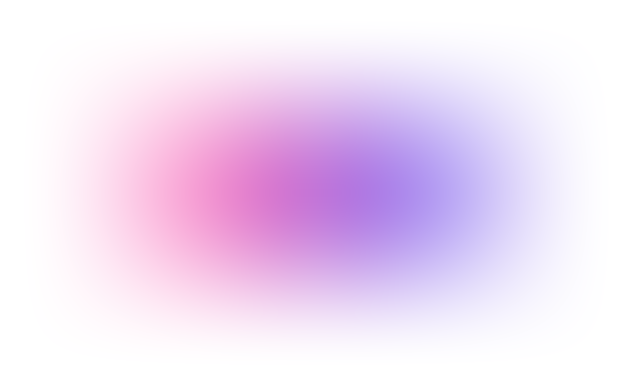
Give the GLSL for this background, as a WebGL 1 fragment shader.

```glsl
precision highp float;
// A soft oval glow on white, blending from pink on the left to violet on the right.

uniform vec2 u_resolution;

// Colours
const vec3 PAPER = vec3(1.0);
const vec3 PINK = vec3(0.973, 0.460, 0.746);
const vec3 VIOLET = vec3(0.568, 0.460, 0.940);

// Layout, as fractions of the canvas
const vec2 GLOW_CENTER = vec2(0.495, 0.498);
const vec2 GLOW_CORE = vec2(0.029, 0.0);    // half size at full strength
const vec2 GLOW_REACH = vec2(0.473, 0.465); // half size where it fades out
const float BLEND_START = 0.22;             // pure pink up to here
const float BLEND_END = 0.755;              // pure violet from here

// Strength of the glow: a smooth falloff along each axis, multiplied
float glowStrength(vec2 uv) {
    vec2 falloff = 1.0 - smoothstep(GLOW_CORE, GLOW_REACH, abs(uv - GLOW_CENTER));
    return falloff.x * falloff.y;
}

// Colour of the glow across the canvas
vec3 glowColor(float x) {
    return mix(PINK, VIOLET, smoothstep(BLEND_START, BLEND_END, x));
}

void main() {
    vec2 uv = gl_FragCoord.xy / u_resolution;
    vec3 color = mix(PAPER, glowColor(uv.x), glowStrength(uv));
    gl_FragColor = vec4(color, 1.0);
}
```
